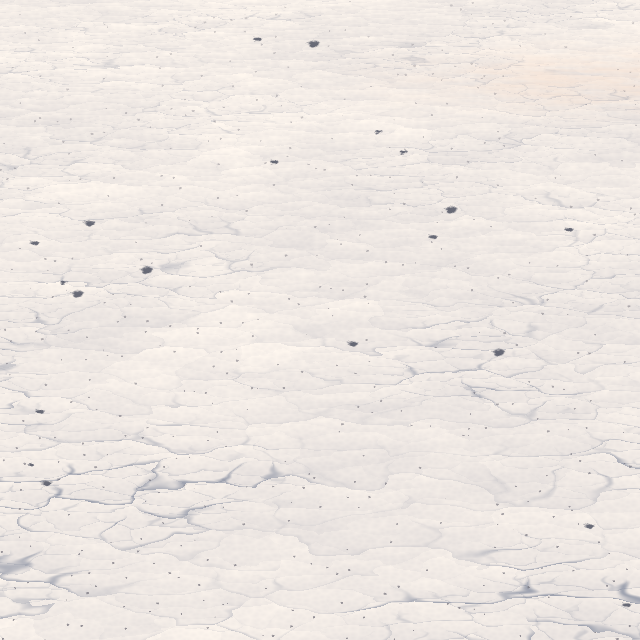
Reproduce this texture procedurally as a WebGL 1 fragment shader.

```glsl
precision highp float;
// Pale rippled sand seen at a slant: flat cells in ground perspective form the
// ripples, their lower rims carry broken blue-grey veins, and layered sines
// mottle the surface. Fine cellular grain and scattered specks finish it.

uniform vec2 u_resolution;

const vec3 CREAM = vec3(0.988, 0.958, 0.928);
const vec3 SHADE = vec3(0.850, 0.832, 0.835);
const vec3 VEIN = vec3(0.560, 0.585, 0.650);
const vec3 SPECK = vec3(0.420, 0.410, 0.450);
const vec3 DEBRIS = vec3(0.230, 0.250, 0.320);
const vec3 STAIN = vec3(0.965, 0.880, 0.820);

vec2 hash2(vec2 cell) {
  vec3 q = fract(cell.xyx * vec3(0.1031, 0.1030, 0.0973));
  q += dot(q, q.yzx + 33.33);
  return fract((q.xx + q.yz) * q.zy);
}

// Organic undulation, roughly -1 to 1.
float layeredSines(vec2 p) {
  float sum = 0.0;
  float amplitude = 0.5;
  for (int i = 0; i < 5; i++) {
    sum += amplitude * sin(p.x + 1.4 * sin(p.y));
    p = mat2(1.35, 1.15, -1.15, 1.35) * p + 1.7;
    amplitude *= 0.62;
  }
  return sum;
}

// Nearest cell: xy = offset from its point, z = gap to the next cell, w = id.
vec4 cellular(vec2 p) {
  vec2 base = floor(p);
  vec4 nearest = vec4(0.0);
  float first = 8.0;
  float second = 8.0;
  for (int y = -1; y <= 1; y++) {
    for (int x = -1; x <= 1; x++) {
      vec2 cell = base + vec2(float(x), float(y));
      vec2 offset = p - cell - hash2(cell);
      float d = length(offset);
      if (d < first) {
        second = first;
        first = d;
        nearest = vec4(offset, 0.0, hash2(cell + 71.0).x);
      } else {
        second = min(second, d);
      }
    }
  }
  nearest.z = second - first;
  return nearest;
}

vec2 warp(vec2 p, float amount) {
  return p + amount * vec2(layeredSines(p * 1.3), layeredSines(p.yx * 1.1 + 9.0));
}

// Relief of one ripple: light upper side, darker lower side, varied by cell.
float relief(vec4 cell) {
  return 0.6 * cell.y + 0.5 * (cell.w - 0.5);
}

// Soft line along the lower rim of a ripple.
float rim(vec4 cell, float width) {
  float line = 1.0 - smoothstep(0.0, width, cell.z);
  return line * smoothstep(0.15, -0.25, cell.y);
}

// Sparse irregular dots; share is the fraction of cells that hold one.
float specks(vec2 p, float share, float radius) {
  vec4 cell = cellular(p);
  float size = radius * (0.5 + cell.w / share * 0.6);
  float shape = length(cell.xy) + 0.3 * radius * layeredSines(cell.xy * 2.5 / radius + cell.w * 90.0);
  return step(cell.w, share) * (1.0 - smoothstep(size * 0.5, size * 1.2, shape));
}

void main() {
  vec2 uv = gl_FragCoord.xy / u_resolution;

  // Ground plane: ripples shrink and flatten toward the top.
  float nearness = 1.0 - 0.55 * uv.y;
  vec2 ground = vec2((uv.x - 0.5) / nearness, 1.0 / nearness) * vec2(6.5, 30.0) + 40.0;

  vec4 broad = cellular(warp(ground, 0.38));
  vec4 small = cellular(warp(ground * vec2(1.9, 2.2) + 17.0, 0.34));
  vec4 grain = cellular(uv * vec2(95.0, 140.0));
  float mottle = layeredSines(ground * vec2(0.55, 0.45));
  float streak = layeredSines(ground * vec2(2.2, 3.4) + 5.0);

  // Sand tone
  float light = 0.64 + 0.30 * relief(broad) + 0.22 * relief(small);
  light += 0.13 * mottle + 0.09 * streak + 0.22 * (length(grain.xy) - 0.4);
  light += 0.10 * smoothstep(0.55, 0.95, uv.y);
  vec3 color = mix(SHADE, CREAM, clamp(light, 0.0, 1.08));

  // Warm stain far off on the right
  vec2 fromStain = (uv - vec2(0.95, 0.875)) / vec2(0.26, 0.045);
  float stain = exp(-dot(fromStain, fromStain)) * (0.5 + 0.35 * streak);
  color = mix(color, STAIN, clamp(stain, 0.0, 0.6));

  // Broken veins, strongest in the foreground
  float patches = smoothstep(-0.35, 0.75, layeredSines(ground * vec2(0.8, 0.6) + 23.0));
  float strength = mix(0.85, 0.25, smoothstep(0.0, 0.75, uv.y));
  float veins = rim(broad, 0.13) * (0.15 + 0.85 * patches) + 0.35 * rim(small, 0.16) * patches;
  color = mix(color, VEIN, clamp(veins * strength, 0.0, 0.85));

  // Grit and a few larger dark scraps
  float grit = specks(uv * vec2(48.0, 58.0) + 7.0, 0.17, 0.11);
  color = mix(color, SPECK, grit * mix(0.70, 0.25, uv.y));
  float scraps = specks(uv * vec2(13.0, 22.0) + 31.0, 0.045, 0.12);
  color = mix(color, DEBRIS, scraps * 0.75);

  gl_FragColor = vec4(color, 1.0);
}
```
